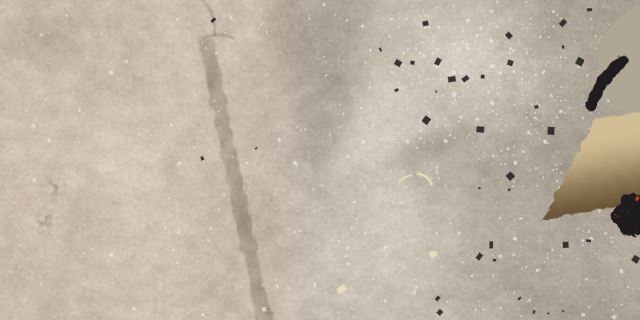
Give the GLSL for this texture, as a Shadertoy shader.

```glsl
// Dusty concrete floor with a worn seam, flecks and a scorched sheet at the right edge.
const vec3 DUST_LIGHT = vec3(0.86, 0.82, 0.77);
const vec3 DUST_DARK = vec3(0.58, 0.54, 0.49);
const vec3 SOOT = vec3(0.12, 0.11, 0.12);
const vec3 STRAW = vec3(0.91, 0.86, 0.74);
const vec3 CREAM = vec3(0.82, 0.74, 0.58);
const vec3 SCORCH = vec3(0.4, 0.32, 0.2);
const vec3 EMBER = vec3(0.95, 0.32, 0.1);

vec2 hash2(vec2 p) {
    vec3 q = fract(p.xyx * vec3(0.1031, 0.103, 0.0973));
    q += dot(q, q.yzx + 33.33);
    return fract((q.xx + q.yz) * q.zy);
}

mat2 turn(float a) { return mat2(cos(a), sin(a), -sin(a), cos(a)); }

float corner(vec2 i, vec2 f, vec2 o) { return dot(hash2(i + o) * 2.0 - 1.0, f - o); }

float gradNoise(vec2 p) {
    vec2 i = floor(p), f = fract(p), u = f * f * (3.0 - 2.0 * f);
    float low = mix(corner(i, f, vec2(0)), corner(i, f, vec2(1, 0)), u.x);
    float high = mix(corner(i, f, vec2(0, 1)), corner(i, f, vec2(1)), u.x);
    return mix(low, high, u.y);
}

float fbm(vec2 p) {
    float sum = 0.0, amp = 0.7;
    for (int i = 0; i < 4; i++) {
        sum += amp * gradNoise(p);
        p = turn(0.6) * p * 2.03 + 17.3;
        amp *= 0.55;
    }
    return sum;
}

vec2 warp(vec2 p, float scale, float amount) {
    return p + amount * vec2(fbm(p * scale), fbm(p * scale + 9.0));
}

float cover(float d, float blur) { return 1.0 - smoothstep(-blur, blur, d); }

float blob(vec2 p, vec2 centre, vec2 radius) {
    vec2 q = (p - centre) / radius;
    return exp(-dot(q, q));
}

float stroke(vec2 p, vec2 a, vec2 d, float bend, float radius) {
    float h = clamp(dot(p - a, d) / dot(d, d), 0.0, 1.0);
    vec2 bow = normalize(vec2(-d.y, d.x)) * bend * 4.0 * h * (1.0 - h);
    return length(p - a - d * h - bow) - radius;
}

float chip(vec2 p, vec2 size, float angle) {
    vec2 q = abs(turn(-angle) * p) - size;
    return max(q.x, q.y);
}

// Negative on the right-hand side of the line
float side(vec2 p, vec2 a, vec2 b) {
    vec2 d = normalize(b - a);
    return dot(p - a, vec2(-d.y, d.x));
}

// One jittered fleck in some grid cells
float flecks(vec2 p, float scale, float density, float size, float blur) {
    vec2 cell = floor(p * scale), pick = hash2(cell + scale), place = hash2(cell + 41.0);
    vec2 halfSize = size * (0.35 + pick.y * pick.y) * vec2(1, 0.5 + 0.5 * place.x);
    float d = chip(p - (cell + 0.3 + 0.4 * place) / scale, halfSize, place.y * 6.28);
    return cover(d, blur) * step(pick.x, density);
}

vec3 floorColor(vec2 p) {
    vec2 w = warp(p, 5.0, 0.06);
    float tone = 0.72 + 0.42 * fbm(w * 3.0) + 0.26 * fbm(p * vec2(16, 22));
    tone += 0.16 * gradNoise(p * 75.0) + 0.12 * gradNoise(p * 150.0);
    // Broad stains and pale dust
    float wedge = abs(w.x - 1.0) - 0.16 * smoothstep(0.25, 1.0, p.y);
    tone -= 0.34 * cover(wedge, 0.07) * smoothstep(0.25, 0.55, p.y);
    tone -= 0.38 * smoothstep(1.3, 1.9, w.x + 0.1 * p.y);
    tone -= 0.34 * blob(w - vec2(0, 0.45 * w.x), vec2(1.34, -0.07), vec2(0.14, 0.04));
    tone -= 0.2 * blob(w, vec2(0.16, 0.86), vec2(0.06));
    tone -= 0.4 * blob(w, vec2(0.17, 0.42), vec2(0.035)) * cover(gradNoise(p * 55.0), 0.1);
    tone -= 0.4 * blob(w, vec2(0.15, 0.32), vec2(0.03)) * cover(gradNoise(p * 55.0), 0.1);
    tone += 0.22 * blob(w, vec2(1.52, 0.76), vec2(0.16, 0.22));
    tone += 0.16 * blob(w, vec2(1.2, 0.58), vec2(0.18, 0.12));
    // Worn seam and its curled end
    float seam = abs(p.x - 0.825 + 0.21 * p.y + 0.02 * gradNoise(p * 24.0)) - 0.024;
    float wear = 0.4 + 0.35 * gradNoise(p * 19.0);
    tone -= wear * cover(seam, 0.006) * cover(p.y - 0.88, 0.02);
    tone -= 0.4 * cover(stroke(p, vec2(0.625, 1.01), vec2(0.045, -0.12), 0.016, 0.004), 0.006);
    tone -= 0.4 * cover(stroke(p, vec2(0.635, 0.88), vec2(0.095, 0), 0.012, 0.004), 0.006);
    vec3 tint = mix(vec3(0.012, -0.004, -0.008), vec3(-0.01, 0, 0), smoothstep(0.3, 1.5, w.x));
    return mix(DUST_DARK, DUST_LIGHT, clamp(tone, -0.2, 1.15)) + tint;
}

vec3 addDebris(vec3 col, vec2 p, float blur) {
    float right = smoothstep(0.5, 1.8, p.x);
    float dust = 0.02 + 0.06 * right + 0.2 * blob(p, vec2(1.53, 0.75), vec2(0.2, 0.25));
    float pale = max(flecks(p, 42.0, dust, 0.005, blur), flecks(p, 75.0, dust, 0.003, blur));
    col = mix(col, vec3(0.92), 0.7 * pale);
    col = mix(col, SOOT, 0.85 * flecks(p, 23.0, 0.008 + 0.13 * right * right, 0.009, blur));
    // Straws and chips
    float d = stroke(p, vec2(1.25, 0.435), vec2(0.034, 0.017), 0.003, 0.003);
    d = min(d, stroke(p, vec2(1.307, 0.456), vec2(0.042, -0.032), 0.008, 0.004));
    d = min(d, stroke(p, vec2(1.185, 0.563), vec2(0.052, 0.002), 0.003, 0.0015));
    d = min(d, chip(p - vec2(1.068, 0.096), vec2(0.014, 0.01), 0.6));
    d = min(d, chip(p - vec2(1.354, 0.206), vec2(0.011, 0.009), 0.1));
    return mix(col, STRAW, cover(d, blur));
}
// SHEET
void mainImage(out vec4 fragColor, in vec2 fragCoord) {
    vec2 p = fragCoord / iResolution.xy * vec2(2, 1), t = warp(p, 28.0, 0.014);
    float blur = 0.8 / iResolution.y;
    vec3 col = addDebris(floorColor(p), p, blur);
    // Plate and burnt bars
    float plate = length(p - vec2(2.06, 0.8)) - 0.19;
    col = mix(col, vec3(0.69, 0.65, 0.58), cover(plate, blur));
    float bars = stroke(t, vec2(1.845, 0.67), vec2(0.1, 0.14), 0.01, 0.018);
    col = mix(col, SOOT, cover(bars, blur));
    // Torn sheet
    float base = side(t, vec2(2, 0.37), vec2(1.7, 0.312));
    float sheet = max(base, side(t, vec2(1.7, 0.318), vec2(1.86, 0.63)));
    sheet = max(sheet, side(t, vec2(1.86, 0.628), vec2(2, 0.65)));
    col = mix(col, mix(CREAM, SCORCH, cover(-base - 0.1, 0.13)), cover(sheet, blur));
    // Charred lump
    float coal = length(warp(p, 18.0, 0.05) - vec2(1.98, 0.325)) - 0.065;
    vec3 ash = mix(SOOT, EMBER, smoothstep(0.24, 0.42, gradNoise(p * 38.0)));
    fragColor = vec4(clamp(mix(col, ash, cover(coal, blur)), 0.0, 1.0), 1.0);
}
```
